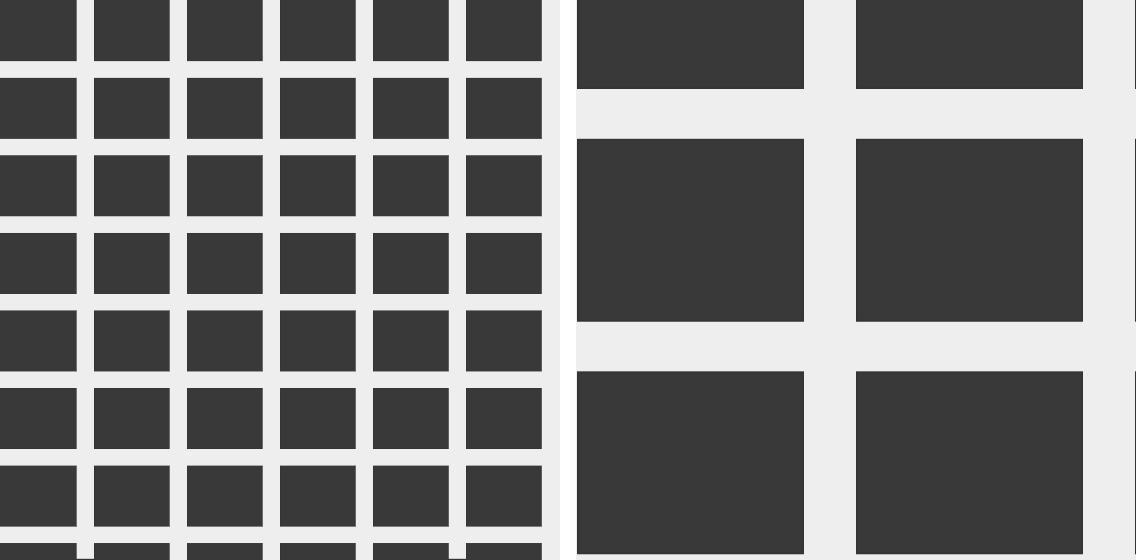
Left: the whole. Right: its middle third, enlarged.
A WebGL 2 fragment shader for this pattern:

```glsl
#version 300 es
precision highp float;

#define FIRST_BAR vec2(0.1523, 0.0449)
#define PITCH vec2(0.1661, 0.1385)
#define BAR_HALF vec2(0.0155, 0.0148)
#define LAST_BAR vec2(5.0, 6.0)
#define TILE_COLOR vec3(0.222)
#define BAR_COLOR vec3(0.935)
#define FOOT_HEIGHT 0.0023
#define FOOT_EVERY 4.0
#define RIM_WIDTH 0.002
#define RIM_SHADE 0.025

uniform vec2 u_resolution;
out vec4 fragColor;

// Index of the closest vertical and horizontal bar
vec2 nearestBar(vec2 p) {
    return clamp(floor((p - FIRST_BAR) / PITCH + 0.5), vec2(0.0), LAST_BAR);
}

// Signed distance to the bars of each direction, negative inside
vec2 barDistance(vec2 p, vec2 bar) {
    return abs(p - FIRST_BAR - bar * PITCH) - BAR_HALF;
}

void main() {
    vec2 uv = gl_FragCoord.xy / u_resolution;
    float halfPixel = 0.5 / min(u_resolution.x, u_resolution.y);

    // The last vertical bar runs on to the right border
    vec2 p = vec2(min(uv.x, FIRST_BAR.x + LAST_BAR.x * PITCH.x), uv.y);
    vec2 bar = nearestBar(p);
    vec2 dist = barDistance(p, bar);
    float lattice = min(dist.x, dist.y);
    float barMask = 1.0 - smoothstep(-halfPixel, halfPixel, lattice);

    // Some vertical bars stop just above the lower border
    float hasFoot = 1.0 - step(0.5, mod(bar.x, FOOT_EVERY));
    float foot = 1.0 - smoothstep(-halfPixel, halfPixel, uv.y - FOOT_HEIGHT);
    barMask *= 1.0 - hasFoot * foot;

    // Faint darker rim along the tile edges
    float rim = 1.0 - smoothstep(0.0, RIM_WIDTH, lattice);
    vec3 tile = TILE_COLOR - RIM_SHADE * rim;

    fragColor = vec4(mix(tile, BAR_COLOR, barMask), 1.0);
}
```
